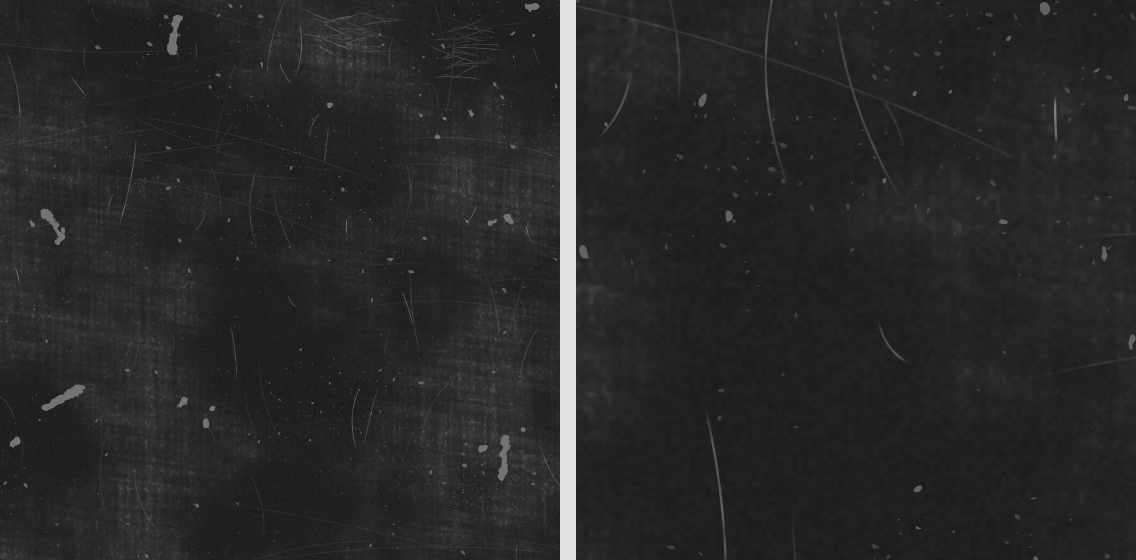
Left: the whole. Right: its middle third, enlarged.
Reproduce this texture procedurally as a WebGL 1 fragment shader.

```glsl
precision highp float;
// Worn black chalkboard-like surface with scuffs, thin scratches, specks and chipped paint.
uniform vec2 u_resolution;

const float BASE_TONE = 0.124;
const float SCUFF_GAIN = 0.068;
const float DUST_GAIN = 0.11;
const float GRAIN_GAIN = 0.026;
const float SCRATCH_GAIN = 0.34;
const float CHIP_TONE = 0.45;
const float SCRATCH_WIDTH = 0.0007;
const vec2 HATCH_A = vec2(0.63, 0.94);
const vec2 HATCH_B = vec2(0.83, 0.91);
const int STEEP_COUNT = 60;
const int SWEEP_COUNT = 26;
const int HATCH_COUNT = 50;
const int CHIP_COUNT = 26;

float hash(vec2 p) {
  vec3 q = fract(p.xyx * 0.1031);
  q += dot(q, q.yzx + 33.33);
  return fract((q.x + q.y) * q.z);
}

vec4 hash4(float n) {
  vec4 q = fract(vec4(n) * vec4(0.1031, 0.1030, 0.0973, 0.1099));
  q += dot(q, q.wzxy + 33.33);
  return fract((q.xxyz + q.yzzw) * q.zywx);
}

float noise(vec2 p) {
  vec2 i = floor(p), f = fract(p);
  f = f * f * (3.0 - 2.0 * f);
  return mix(mix(hash(i), hash(i + vec2(1, 0)), f.x),
             mix(hash(i + vec2(0, 1)), hash(i + vec2(1, 1)), f.x), f.y);
}

float fbm(vec2 p) {
  float sum = 0.0, gain = 0.5;
  for (int i = 0; i < 5; i++) {
    sum += gain * noise(p);
    p = mat2(0.8, 0.6, -0.6, 0.8) * p * 2.1 + 17.3;
    gain *= 0.5;
  }
  return sum;
}

vec2 turn(vec2 p, float angle) {
  float c = cos(angle), s = sin(angle);
  return vec2(c * p.x + s * p.y, c * p.y - s * p.x);
}

// Bent hairline with tapering ends
float scratch(vec2 p, float angle, float reach, float bend, float pixel) {
  vec2 q = turn(p, angle);
  float slope = 2.0 * bend * q.x / reach;
  float d = abs(q.y - bend * q.x * q.x / reach) / sqrt(1.0 + slope * slope);
  float ends = 1.0 - smoothstep(0.6 * reach, reach, abs(q.x));
  return ends * clamp((SCRATCH_WIDTH - d) / pixel + 0.5, 0.0, 1.0);
}

// Scattered angular specks, one candidate per grid cell
float specks(vec2 uv, float cells, float density, float pixel) {
  vec2 cell = floor(uv * cells);
  vec4 r = hash4(cell.x * 1.37 + cell.y * 91.7 + cells);
  vec2 q = turn(fract(uv * cells) - 0.3 - 0.4 * r.xy, r.z * 6.28);
  float radius = mix(0.06, 0.24, r.z * r.z);
  float d = length(q * vec2(0.8, 1.4)) + 0.16 * (noise(uv * cells * 5.0) - 0.5);
  float edge = pixel * cells;
  return step(r.w, density) * clamp((radius - d) / edge + 0.5, 0.0, 1.0);
}

void main() {
  vec2 uv = gl_FragCoord.xy / u_resolution.y;
  float pixel = 1.0 / u_resolution.y;

  // Rubbed patches broken up by brushed streaks and grain
  float patches = smoothstep(0.34, 0.76, fbm(uv * vec2(5.0, 6.0) + 3.7));
  vec2 toWear = uv - HATCH_A + vec2(0.0, 0.07);
  patches += 0.4 * exp(-60.0 * dot(toWear, toWear));
  vec2 slant = turn(uv, -0.13);
  float streak = 0.5 * noise(uv * vec2(210.0, 9.0)) + 0.5 * noise(slant * vec2(10.0, 170.0));
  float grain = noise(uv * 330.0) - 0.5;
  float dust = smoothstep(0.62, 0.9, noise(uv * vec2(260.0, 220.0) + 41.0));
  float tone = BASE_TONE + SCUFF_GAIN * patches * (0.3 + 1.4 * streak);
  tone += GRAIN_GAIN * grain + DUST_GAIN * dust * patches * streak;

  // Steep scratches, long faint sweeps and two hatched scuffs
  float lines = 0.0;
  for (int i = 0; i < STEEP_COUNT; i++) {
    vec4 r = hash4(float(i) + 11.0), s = hash4(float(i) + 211.0);
    float line = scratch(uv - r.xy, 1.65 + 1.2 * (r.z - 0.5), mix(0.015, 0.1, s.x * s.x), 0.5 * (s.y - 0.5), pixel);
    lines = max(lines, line * mix(0.2, 0.95, s.z * s.z));
  }
  for (int i = 0; i < SWEEP_COUNT; i++) {
    vec4 r = hash4(float(i) + 431.0), s = hash4(float(i) + 613.0);
    float line = scratch(uv - r.xy, 0.7 * (r.z - 0.6), mix(0.06, 0.28, s.x), 0.3 * (s.y - 0.5), pixel);
    lines = max(lines, line * mix(0.1, 0.3, s.z));
  }
  for (int i = 0; i < HATCH_COUNT; i++) {
    vec4 r = hash4(float(i) + 823.0), s = hash4(float(i) + 1033.0);
    float side = mod(float(i), 2.0);
    vec2 centre = mix(HATCH_A, HATCH_B, side) + (r.xy - 0.5) * mix(vec2(0.11, 0.07), vec2(0.06, 0.11), side);
    float line = scratch(uv - centre, mix(-0.15, 0.1, side) + 0.9 * (r.z - 0.5), mix(0.015, 0.05, s.x), 0.2 * (s.y - 0.5), pixel);
    lines = max(lines, line * mix(0.2, 0.65, s.z));
  }
  tone += SCRATCH_GAIN * lines * (0.55 + 0.6 * noise(uv * 100.0));

  // Specks gather in clusters
  float cluster = smoothstep(0.5, 0.75, fbm(uv * 7.0 + 61.0));
  float flecks = max(0.5 * specks(uv, 130.0, 0.03 + 0.28 * cluster, pixel), specks(uv, 55.0, 0.02 + 0.12 * cluster, pixel));

  // Ragged chips: a few long bars, then small flakes in loose groups
  float ragged = 0.008 * (noise(uv * 95.0) - 0.5) + 0.003 * (noise(uv * 260.0) - 0.5);
  float chips = 0.0;
  for (int i = 0; i < CHIP_COUNT; i++) {
    vec4 r = hash4(float(i) + 1301.0), group = hash4(floor(float(i) / 3.0) + 1511.0);
    float bar = 1.0 - step(3.5, float(i));
    vec2 centre = mix(group.xy + 0.08 * (r.xy - 0.5), r.xy, bar);
    vec2 q = turn(uv - centre, r.z * 3.14);
    float reach = mix(0.006 * r.w, mix(0.025, 0.042, r.w), bar);
    q.x -= clamp(q.x, -reach, reach);
    float radius = mix(mix(0.002, 0.005, r.w), 0.0065, bar);
    chips = max(chips, clamp((radius - length(q) - ragged) / pixel + 0.5, 0.0, 1.0));
  }
  tone = mix(tone, CHIP_TONE, max(chips, 0.8 * flecks));
  gl_FragColor = vec4(vec3(tone), 1.0);
}
```
